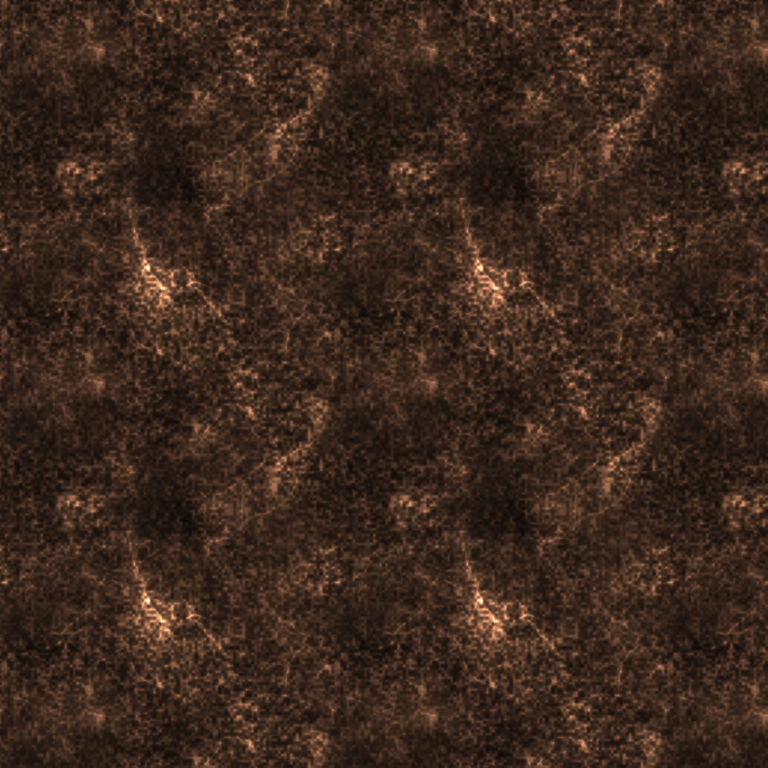
Give the GLSL for this texture, as a Shadertoy shader.

```glsl
// Dark brown marble in a square tile that repeats across the canvas.
// Main veins and blotches are laid out in tile space and warped by noise;
// wrapped cellular veins, clouds and fine grain are added as a log-scale tone.

#define REPEATS 2.307
#define TINT vec3(1.0, 0.672, 0.485)
#define BASE_LIGHT 0.189
#define WARP 0.018
#define VEIN_WIDTH 0.018
#define VEIN_GAIN 0.62
#define WEB_GAIN 0.5
#define CLOUD_GAIN 0.22
#define GRAIN_CELLS 112.0
#define GRAIN_GAIN 0.5

// Vein segments: start xy, end xy (tile units, y down).
const vec4 VEINS[12] = vec4[12](
    vec4(0.72, 0.16, 0.79, 0.29), vec4(0.79, 0.29, 0.85, 0.42),
    vec4(0.86, 0.41, 0.98, 0.26), vec4(0.38, 0.33, 0.385, 0.60),
    vec4(0.385, 0.60, 0.45, 0.81), vec4(0.45, 0.82, 0.55, 0.81),
    vec4(0.85, 0.44, 0.64, 0.65), vec4(0.64, 0.65, 0.56, 0.82),
    vec4(0.16, 0.53, 0.35, 0.48), vec4(0.47, 0.85, 0.49, 1.07),
    vec4(0.55, 0.83, 0.66, 0.93), vec4(0.27, 0.06, 0.25, 0.17));

// Blotches: centre xy, radius, tone (negative is dark).
const vec4 BLOTCHES[12] = vec4[12](
    vec4(0.955, 0.225, 0.035, 0.7), vec4(0.85, 0.455, 0.055, 0.6),
    vec4(0.575, 0.325, 0.045, 0.6), vec4(0.225, 0.525, 0.04, 0.7),
    vec4(0.49, 0.87, 0.06, 0.55), vec4(0.80, 0.72, 0.20, 0.25),
    vec4(0.66, 0.52, 0.05, 0.35), vec4(0.50, 0.58, 0.12, -0.5),
    vec4(0.53, 0.21, 0.10, -0.4), vec4(0.11, 0.31, 0.09, -0.35),
    vec4(0.05, 0.49, 0.10, -0.3), vec4(0.08, 0.95, 0.09, -0.35));

vec2 hash2(vec2 cell) {
    vec2 k = vec2(dot(cell, vec2(127.1, 311.7)), dot(cell, vec2(269.5, 183.3)));
    return fract(sin(k) * 43758.5);
}

// Value noise in -1..1 on two channels, wrapping once per tile.
vec2 noise2(vec2 p, float cells) {
    p *= cells;
    vec2 i = floor(p), f = p - i;
    f = f * f * (3.0 - 2.0 * f);
    vec2 lo = mod(i, cells), hi = mod(i + 1.0, cells);
    vec2 bottom = mix(hash2(lo + cells), hash2(vec2(hi.x, lo.y) + cells), f.x);
    vec2 top = mix(hash2(vec2(lo.x, hi.y) + cells), hash2(hi + cells), f.x);
    return 2.0 * mix(bottom, top, f.y) - 1.0;
}

// Bright lines along the borders of wrapped cellular noise.
float cellVeins(vec2 p, float cells, float sharpness) {
    p *= cells;
    vec2 i = floor(p), f = p - i;
    float first = 9.0, second = 9.0;
    for (int y = -1; y <= 1; y++)
    for (int x = -1; x <= 1; x++) {
        vec2 o = vec2(x, y);
        float d = length(o + hash2(mod(i + o, cells) + cells) - f);
        second = min(second, max(first, d));
        first = min(first, d);
    }
    return exp(-sharpness * (second - first));
}

// Shortest offset between two points of the wrapped tile.
vec2 wrapOffset(vec2 d) { return d - floor(d + 0.5); }

float segmentDistance(vec2 p, vec4 s) {
    vec2 d = wrapOffset(p - 0.5 * (s.xy + s.zw));
    vec2 h = 0.5 * (s.zw - s.xy);
    return length(d - h * clamp(dot(d, h) / dot(h, h), -1.0, 1.0));
}

// Log-scale brightness of the large features.
float layoutTone(vec2 p, float wear) {
    float vein = 0.0, blotch = 0.0;
    for (int i = 0; i < 12; i++) {
        vein = max(vein, exp(-segmentDistance(p, VEINS[i]) / VEIN_WIDTH));
        vec4 b = BLOTCHES[i];
        vec2 d = wrapOffset(p - b.xy) / b.z;
        blotch += b.w * exp(-dot(d, d));
    }
    return VEIN_GAIN * vein * (0.85 + 0.6 * wear) + blotch;
}

void mainImage(out vec4 fragColor, in vec2 fragCoord) {
    vec2 uv = fragCoord / iResolution.y;
    vec2 tile = fract(vec2(uv.x, 1.0 - uv.y) * REPEATS);

    // Ragged outlines
    vec2 bent = tile + WARP * noise2(tile, 9.0) + 0.6 * WARP * noise2(tile, 27.0);
    vec2 wear = noise2(tile, 13.0);
    float tone = layoutTone(bent, wear.x);

    // Web of thin veins, broken up by wear
    tone += WEB_GAIN * cellVeins(bent, 8.0, 14.0) * smoothstep(-0.4, 0.7, wear.y);
    tone += 0.6 * WEB_GAIN * cellVeins(bent, 19.0, 8.0) * smoothstep(-0.5, 0.6, wear.x);

    // Clouds and grain
    tone += CLOUD_GAIN * (noise2(bent, 6.0).x + noise2(bent, 21.0).y);
    float grain = noise2(tile, GRAIN_CELLS).x + 0.7 * noise2(tile, 0.5 * GRAIN_CELLS).y;
    tone += GRAIN_GAIN * grain * (1.0 + 0.35 * noise2(tile, 7.0).x);

    fragColor = vec4(clamp(TINT * BASE_LIGHT * exp(tone), 0.0, 1.0), 1.0);
}
```
